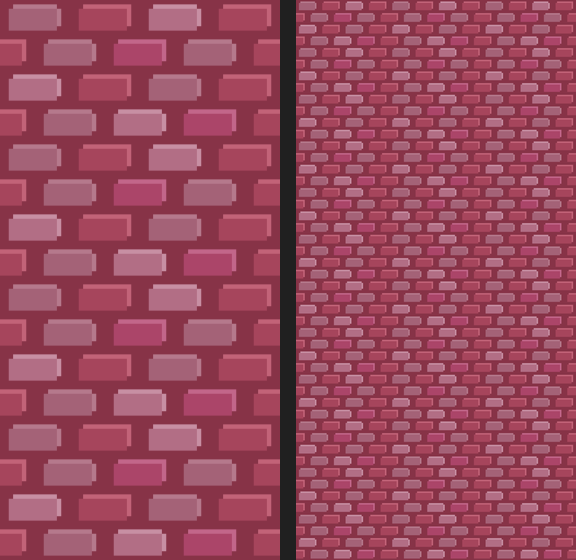
Left, the tile; right, the same tile 3 across and 3 down.
A Shadertoy shader for this texture:

```glsl
// Staggered pixel-style bricks in four rose tints, lit from the top right, on dark red mortar.

const vec2 BRICKS = vec2(4.0, 16.0);     // repeats across and down
const vec2 CELL = vec2(16.0, 8.0);       // blocks per brick cell

const vec3 MORTAR = vec3(0.53, 0.20, 0.28);

const int ASH = 0, RED = 1, PINK = 2, MAGENTA = 3;

// Tint order of four rows, which wraps in both directions
const int LAYOUT[16] = int[16](
    ASH,  RED, PINK, RED,
    RED,  ASH, MAGENTA, ASH,
    PINK, RED, ASH,  RED,
    RED,  ASH, PINK, MAGENTA);

vec3 faceColor(int tint) {
    if (tint == ASH) return vec3(0.645, 0.385, 0.465);
    if (tint == RED) return vec3(0.65, 0.27, 0.36);
    if (tint == PINK) return vec3(0.70, 0.43, 0.52);
    return vec3(0.67, 0.27, 0.41);
}

vec3 lightColor(int tint) {
    if (tint == ASH) return vec3(0.71, 0.475, 0.55);
    if (tint == RED) return vec3(0.76, 0.39, 0.47);
    if (tint == PINK) return vec3(0.78, 0.56, 0.64);
    return vec3(0.76, 0.40, 0.54);
}

// Smooth coverage of an axis-aligned rectangle
float rectangle(vec2 p, vec2 low, vec2 high, vec2 blur) {
    vec2 edge = min(p - low, high - p);
    vec2 cover = clamp(edge / blur + 0.5, 0.0, 1.0);
    return cover.x * cover.y;
}

// One brick; p is in blocks from the top left of its cell
vec3 brick(vec2 p, int tint, vec2 blur) {
    // Red and magenta bricks keep a lit corner, the others are notched
    bool warm = tint == RED || tint == MAGENTA;
    float sideTop = warm ? 1.0 : 2.0;

    float face = rectangle(p, vec2(2.0, 2.0), vec2(13.0, 7.0), blur);
    float top = rectangle(p, vec2(3.0, 1.0), vec2(13.0, 2.0), blur);
    float side = rectangle(p, vec2(13.0, sideTop), vec2(14.0, 6.0), blur);

    // The parts never overlap, so their coverages add up
    float light = top + side;
    return MORTAR * (1.0 - face - light)
         + faceColor(tint) * face + lightColor(tint) * light;
}

void mainImage(out vec4 fragColor, in vec2 fragCoord) {
    vec2 uv = fragCoord / iResolution.xy;
    vec2 grid = vec2(uv.x, 1.0 - uv.y) * BRICKS;

    // Every second row shifts by half a brick
    float row = floor(grid.y);
    grid.x += 0.5 * mod(row, 2.0);

    ivec2 slot = ivec2(mod(floor(grid), 4.0));
    int tint = LAYOUT[slot.y * 4 + slot.x];

    vec2 blur = BRICKS * CELL / iResolution.xy;
    fragColor = vec4(brick(fract(grid) * CELL, tint, blur), 1.0);
}
```
